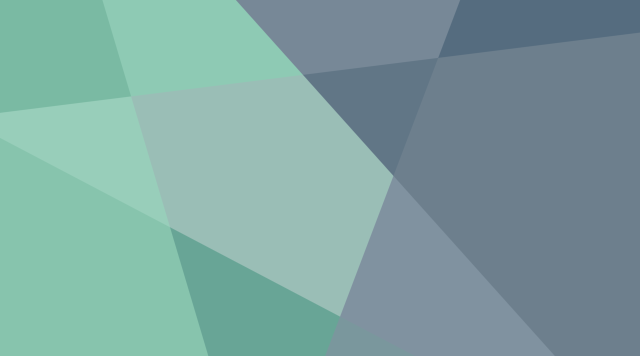
This background is drawn by a Shadertoy shader. Its source:

```glsl
// Flat overlapping facets in mint green and slate blue, cut by five straight lines.

// Smooth coverage of the half plane left of the direction a -> b (canvas fractions).
float leftOf(vec2 uv, vec2 a, vec2 b) {
    vec2 dir = (b - a) * iResolution.xy;
    vec2 normal = normalize(vec2(-dir.y, dir.x));
    float pixels = dot((uv - a) * iResolution.xy, normal);
    return smoothstep(-0.7, 0.7, pixels);
}

vec3 rgb(float r, float g, float b) {
    return vec3(r, g, b) / 255.0;
}

void mainImage(out vec4 fragColor, in vec2 fragCoord) {
    vec2 uv = fragCoord / iResolution.xy;

    // Three steep cuts: each is 1 on its right-hand side
    float mintCut  = leftOf(uv, vec2(0.160, 1.0), vec2(0.3255, 0.0));
    float slateCut = leftOf(uv, vec2(0.3685, 1.0), vec2(0.867, 0.0));
    float crossCut = leftOf(uv, vec2(0.719, 1.0), vec2(0.508, 0.0));

    // Two shallow cuts: each is 1 above the line
    float upperCut = leftOf(uv, vec2(0.0, 0.683), vec2(1.0, 0.9085));
    float lowerCut = leftOf(uv, vec2(0.0, 0.6127), vec2(0.6484, 0.0));

    // Top band
    vec3 top = mix(rgb(122.0, 186.0, 163.0), rgb(142.0, 202.0, 180.0), mintCut);
    top = mix(top, rgb(119.0, 136.0, 151.0), slateCut);
    top = mix(top, rgb(85.0, 108.0, 127.0), crossCut);

    // Middle band, with the slate facets on both sides of the crossing
    vec3 middle = mix(rgb(152.0, 206.0, 186.0), rgb(154.0, 190.0, 182.0), mintCut);
    middle = mix(middle, rgb(97.0, 118.0, 134.0), slateCut);
    vec3 slate = mix(rgb(128.0, 146.0, 160.0), rgb(109.0, 127.0, 141.0), slateCut);
    middle = mix(middle, slate, crossCut);

    // Bottom band
    vec3 bottom = mix(rgb(135.0, 196.0, 173.0), rgb(104.0, 165.0, 150.0), mintCut);
    bottom = mix(bottom, rgb(122.0, 151.0, 157.0), crossCut);

    vec3 color = mix(bottom, middle, lowerCut);
    color = mix(color, top, upperCut);
    fragColor = vec4(color, 1.0);
}
```
